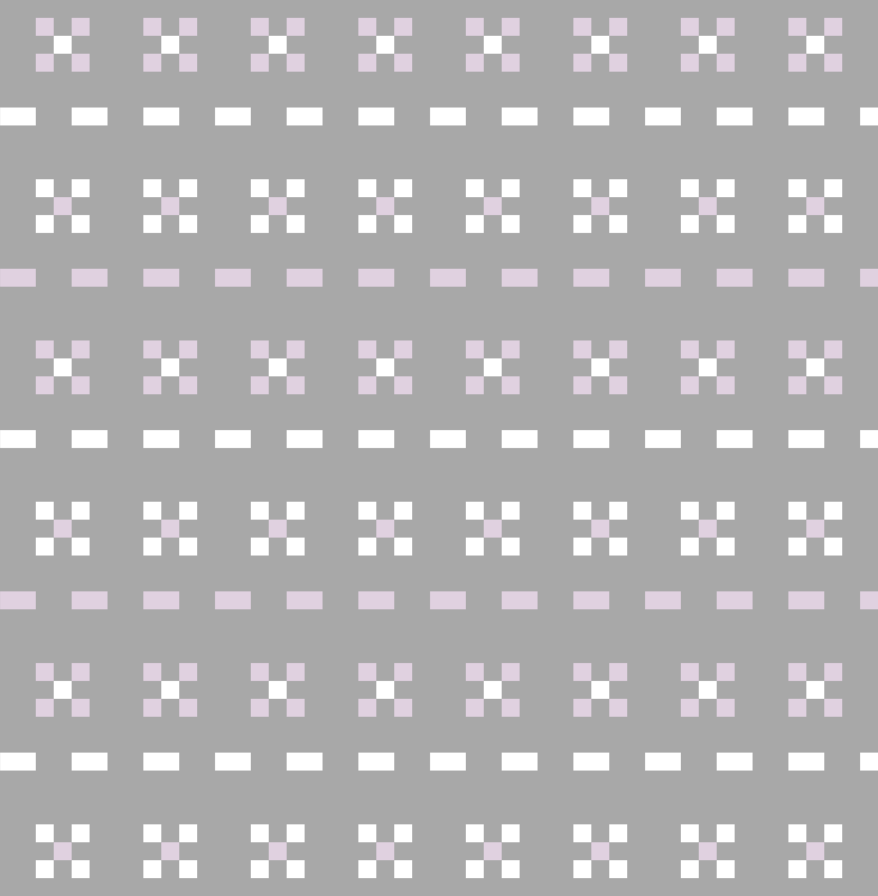
Write a WebGL 1 fragment shader that draws this pattern.

```glsl
precision highp float;
// Rows of five-square crosses between dashed lines, swapping white and lilac on grey.

uniform vec2 u_resolution;

const vec2 GRID = vec2(49.0, 50.0);   // square cells across and down
const float BAND_HEIGHT = 9.0;        // cells per band: one cross row and one dash row
const float CROSS_PERIOD = 6.0;
const vec2 CROSS_CENTRE = vec2(3.5, 2.5);
const float DASH_PERIOD = 4.0;
const vec2 DASH_CENTRE = vec2(1.0, 6.5);
const vec2 DASH_HALF = vec2(1.0, 0.5);
const vec2 SQUARE_HALF = vec2(0.5);
const float EDGE_PIXELS = 1.2;        // softness of the edges

const vec3 GREY = vec3(0.66);
const vec3 WHITE = vec3(1.0);
const vec3 LILAC = vec3(0.88, 0.82, 0.88);

// Offset from the nearest centre in a row of repeats
float repeatAround(float x, float centre, float period) {
  return mod(x - centre + 0.5 * period, period) - 0.5 * period;
}

// Smooth coverage of an axis-aligned box centred on the origin
float boxMask(vec2 p, vec2 halfSize, vec2 edge) {
  vec2 cover = clamp((halfSize - abs(p)) / edge + 0.5, 0.0, 1.0);
  return cover.x * cover.y;
}

void main() {
  // Cell coordinates measured from the upper left
  vec2 uv = gl_FragCoord.xy / u_resolution;
  vec2 cell = vec2(uv.x, 1.0 - uv.y) * GRID;
  vec2 edge = EDGE_PIXELS * GRID / u_resolution;

  float band = floor(cell.y / BAND_HEIGHT);
  float bandY = cell.y - band * BAND_HEIGHT;

  // Alternate bands exchange the two colours
  float swapped = mod(band, 2.0);
  vec3 middleColour = mix(WHITE, LILAC, swapped);
  vec3 cornerColour = mix(LILAC, WHITE, swapped);

  // Cross: a middle square with four corner squares
  vec2 crossPos = vec2(repeatAround(cell.x, CROSS_CENTRE.x, CROSS_PERIOD),
                       bandY - CROSS_CENTRE.y);
  float corners = boxMask(abs(crossPos) - 1.0, SQUARE_HALF, edge);
  float middle = boxMask(crossPos, SQUARE_HALF, edge);

  // Dashed line
  vec2 dashPos = vec2(repeatAround(cell.x, DASH_CENTRE.x, DASH_PERIOD),
                      bandY - DASH_CENTRE.y);
  float dash = boxMask(dashPos, DASH_HALF, edge);

  vec3 colour = mix(GREY, cornerColour, corners);
  colour = mix(colour, middleColour, max(middle, dash));
  gl_FragColor = vec4(colour, 1.0);
}
```
